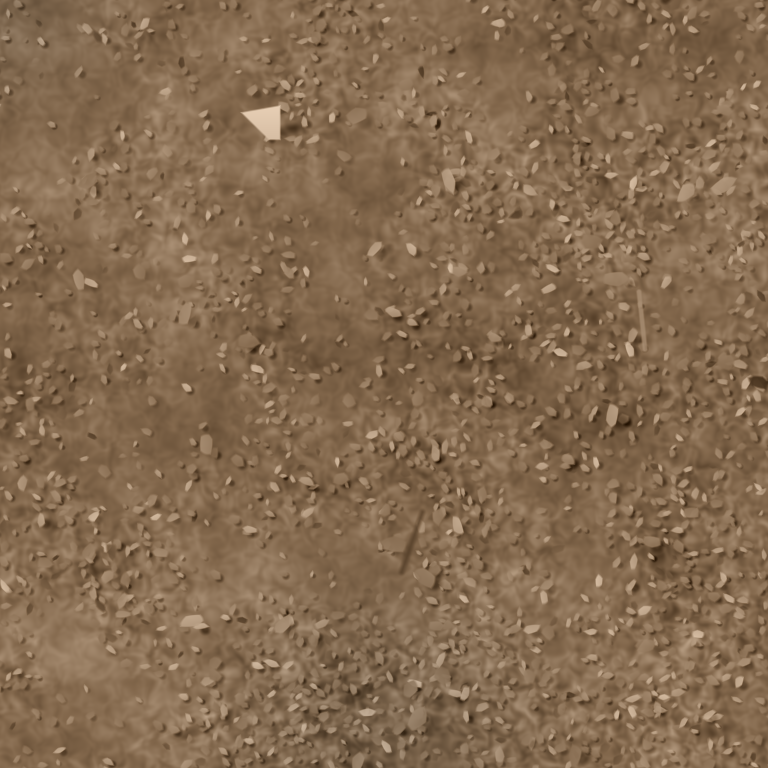
Give the GLSL for this texture, as a WebGL 1 fragment shader.

```glsl
precision highp float;
// Dry brown soil strewn with pale rounded chips, small shadows and dark crumbs.
// Gradient noise tints the ground; jittered cells scatter the chips in clumps.
// All parts change one scalar tone, which is mapped to brown at the end.

uniform vec2 u_resolution;

#define SOIL vec3(0.512, 0.405, 0.296)
#define DARK_TINT vec3(1.0, 0.89, 0.77)
#define LIGHT_TINT vec3(1.0, 1.03, 1.05)
#define EDGE 0.0017
#define CLUMP_SCALE 6.0
#define BROAD 0.085
#define GRAIN 0.19
#define SHADOW 0.21
#define CHIP_LIGHT 0.33

vec3 hash3(vec2 p) {
  vec3 h = fract(p.xyx * vec3(0.1031, 0.1030, 0.0973));
  h += dot(h, h.yzx + 33.33);
  return fract((h.xxy + h.yzz) * h.zyx);
}

vec2 direction(float angle) { return vec2(cos(angle), sin(angle)); }

float cornerSlope(vec2 cell, vec2 offset) {
  return dot(direction(6.2832 * hash3(cell + 71.0).x), offset);
}

float gradientNoise(vec2 p) {
  vec2 i = floor(p), f = p - i;
  vec2 u = f * f * f * (f * (f * 6.0 - 15.0) + 10.0);
  vec2 e = vec2(1.0, 0.0);
  return mix(mix(cornerSlope(i, f), cornerSlope(i + e.xy, f - e.xy), u.x),
             mix(cornerSlope(i + e.yx, f - e.yx), cornerSlope(i + 1.0, f - 1.0), u.x), u.y);
}

// Share of chips at a place: patchy, thicker toward the lower right
float clumping(vec2 p) {
  float patches = gradientNoise(p * CLUMP_SCALE) + 0.7 * gradientNoise(p * 13.0 + 9.0);
  float bare = exp(-24.0 * dot(p - vec2(0.42, 0.51), p - vec2(0.42, 0.51)));
  return clamp(0.56 + 0.9 * patches + 0.3 * (p.x - p.y) - 0.3 * bare, 0.12, 1.0);
}

// Irregular five-sided outline with softened corners, negative inside
float pebble(vec2 q, float radius, float seed) {
  float d = -1.0;
  for (int i = 0; i < 5; i++) {
    vec3 h = hash3(vec2(seed * 91.0, float(i) * 3.7));
    float angle = 1.25664 * (float(i) + 0.7 * h.x);
    d = max(d, dot(q, direction(angle)) - radius * (0.5 + 0.5 * h.y));
  }
  return mix(d, length(q) - radius * 0.85, 0.4);
}

// One layer of chips; a positive light gives pale chips with shadows, a negative one crumbs
void scatter(inout float tone, vec2 p, float cells, float share, float radius, float light, float edge) {
  vec2 g = p * cells, home = floor(g);
  float soft = edge * cells;
  for (int y = -1; y <= 1; y++) {
    for (int x = -1; x <= 1; x++) {
      vec2 cell = home + vec2(float(x), float(y));
      vec3 place = hash3(cell + cells * 1.7);
      vec3 look = hash3(cell + cells * 3.1 + 19.0);
      if (place.z > share * clumping((cell + 0.5) / cells)) continue;
      vec2 q = g - cell - 0.15 - 0.7 * place.xy;
      float size = radius * (0.6 + 0.6 * look.x);
      vec2 axis = direction(6.2832 * look.y);
      vec2 turned = vec2(dot(q, axis), dot(q, vec2(-axis.y, axis.x)));
      turned *= vec2(0.78, 1.0 + 0.6 * look.z);
      float cover = 1.0 - smoothstep(-soft, soft, pebble(turned, size, look.x + look.z));
      float shade = 1.0 - smoothstep(0.3, 1.1, length(q - size * vec2(0.7, -0.55)) / size);
      tone -= step(0.0, light) * SHADOW * shade * look.y;
      float brightness = light * (0.2 + 0.8 * look.z * look.z) + 0.03 * turned.y / size;
      tone = mix(tone, brightness, cover * 0.9);
    }
  }
}

float capsule(vec2 p, vec2 a, vec2 b, float radius) {
  vec2 ab = b - a;
  return length(p - a - ab * clamp(dot(p - a, ab) / dot(ab, ab), 0.0, 1.0)) - radius;
}

float fill(float d, float edge) { return 1.0 - smoothstep(-edge, edge, d); }

void main() {
  float side = min(u_resolution.x, u_resolution.y);
  vec2 p = gl_FragCoord.xy / side;
  float edge = max(EDGE, 0.7 / side);
  float clump = clumping(p);

  // Ground: broad stains and flaky fine grain
  float tone = BROAD * (gradientNoise(p * 3.0 + 4.0) + gradientNoise(p * 10.0) + 0.8 * gradientNoise(p * 26.0 + 3.0));
  vec2 bent = p + 0.009 * vec2(gradientNoise(p * 40.0), gradientNoise(p * 40.0 + 50.0));
  float flakes = gradientNoise(bent * 52.0) + 0.8 * gradientNoise(bent * 100.0 + 7.0);
  tone += GRAIN * flakes * (0.2 + 0.8 * clump);

  // Slanting grooves near the bottom
  vec2 fromGroove = p - vec2(0.36, 0.07);
  vec2 along = vec2(dot(fromGroove, vec2(0.93, 0.36)), dot(fromGroove, vec2(-0.36, 0.93)));
  float groove = smoothstep(0.05, 0.4, gradientNoise(along * vec2(5.0, 55.0)));
  tone -= 0.12 * groove * exp(-dot(along * vec2(5.0, 14.0), along * vec2(5.0, 14.0)));

  // Scattered crumbs and chips, from fine to large
  scatter(tone, p, 45.0, 0.20, 0.27, -0.21, edge);
  scatter(tone, p, 70.0, 0.60, 0.40, CHIP_LIGHT * 0.8, edge);
  scatter(tone, p, 47.0, 0.38, 0.36, CHIP_LIGHT, edge);
  scatter(tone, p, 23.0, 0.09, 0.30, CHIP_LIGHT * 0.75, edge);
  scatter(tone, p, 17.0, 0.07, 0.19, -0.26, edge * 1.5);

  // Dark twig, pale stem and one large bright shard with its shadow
  tone = mix(tone, -0.17, 0.8 * fill(capsule(p, vec2(0.523, 0.255), vec2(0.55, 0.333), 0.003), edge * 2.0));
  tone = mix(tone, 0.15, 0.8 * fill(capsule(p, vec2(0.832, 0.62), vec2(0.84, 0.545), 0.003), edge));
  vec2 q = p - vec2(0.345, 0.84);
  tone -= 0.17 * fill(capsule(q, vec2(0.018, -0.012), vec2(0.038, -0.009), 0.006), edge * 3.0);
  float shard = max(max(q.y - 0.18 * q.x - 0.019, q.x - 0.02),
                    max(dot(q, vec2(-0.7, -0.71)) - 0.012, -q.y - 0.022));
  tone = mix(tone, 0.36 + 1.5 * q.y, fill(shard, edge));

  // Tone to brown, slightly greyer and greener in the cool patches
  vec3 color = SOIL + tone * mix(DARK_TINT, LIGHT_TINT, step(0.0, tone));
  float cool = exp(-30.0 * dot(p - vec2(0.5, 0.04), p - vec2(0.5, 0.04)))
             + exp(-60.0 * dot(p - vec2(0.0, 1.0), p - vec2(0.0, 1.0)));
  color += cool * vec3(-0.035, -0.018, -0.005);
  gl_FragColor = vec4(clamp(color, 0.0, 1.0), 1.0);
}
```
